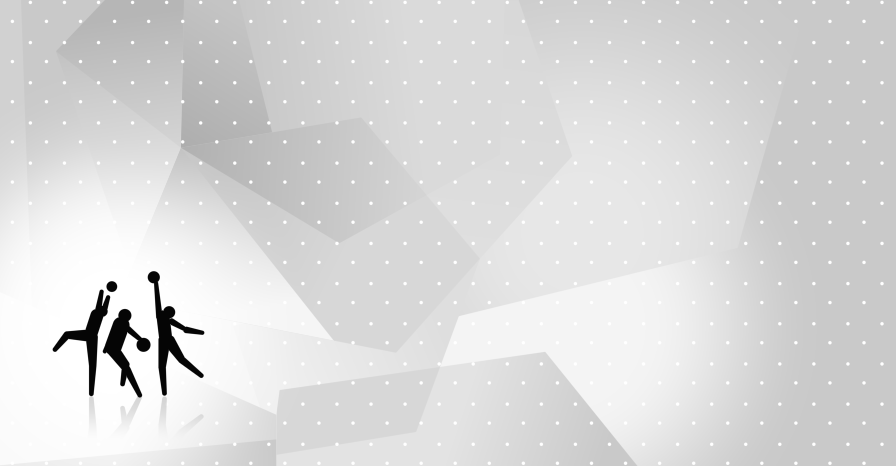
This background is drawn by a WebGL 1 fragment shader. Its source:

```glsl
precision highp float;
// Pale overlapping facets with a dot lattice, soft glows and three ball players in silhouette.
uniform vec2 u_resolution;

// Tones
const float GRAY = 0.79;
const float GLOW = 0.955;
const float INK = 0.02;
const float REFLECTION = 0.16;

// Dot lattice, in canvas heights
const vec2 DOT_STEP = vec2(0.0731, 0.0862);
const vec2 DOT_START = vec2(0.650, 0.650);
const vec2 DOT_SHIFT = vec2(0.0345, 0.0455);
const float DOT_RADIUS = 0.0036;

// Corners shared by several facets
const vec2 TOP = vec2(0.395, 1.0);
const vec2 JOINT = vec2(0.388, 0.683);
const vec2 LEFT = vec2(0.12, 0.89);
const vec2 FOOT = vec2(0.28, 0.42);
const vec2 LOWER = vec2(0.725, 0.258);
const vec2 ELBOW = vec2(1.03, 0.445);
const vec2 HEEL = vec2(0.893, 0.073);
const vec2 NOTCH = vec2(0.593, 0.11);

// Smooth coverage of the half plane to the right of a -> b
float edge(vec2 p, vec2 a, vec2 b) {
  vec2 e = b - a, r = p - a;
  float aa = 0.7 / u_resolution.y;
  return smoothstep(-aa, aa, (e.y * r.x - e.x * r.y) / length(e));
}

// Convex region bounded by a clockwise chain of four edges
float facet(vec2 p, vec2 a, vec2 b, vec2 c, vec2 d, vec2 e) {
  return edge(p, a, b) * edge(p, b, c) * edge(p, c, d) * edge(p, d, e);
}

float ramp(vec2 p, vec2 a, vec2 b, float from, float to) {
  vec2 e = b - a;
  return mix(from, to, clamp(dot(p - a, e) / dot(e, e), 0.0, 1.0));
}

float dots(vec2 p) {
  vec2 cell = mod(p + 0.5 * DOT_STEP, DOT_STEP) - 0.5 * DOT_STEP;
  float aa = 0.7 / u_resolution.y;
  return 1.0 - smoothstep(-aa, aa, length(cell) - DOT_RADIUS);
}

// Distance to a tapered limb, radii r.x to r.y
float limb(vec2 q, vec2 a, vec2 b, vec2 r) {
  vec2 e = b - a;
  float h = clamp(dot(q - a, e) / dot(e, e), 0.0, 1.0);
  return length(q - a - e * h) - mix(r.x, r.y, h);
}

float ball(vec2 q, vec2 c, float r) { return length(q - c) - r; }

// Silhouettes, in percent of canvas height
float players(vec2 q) {
  vec2 thigh = vec2(1.3, 0.8), shin = vec2(0.8, 0.5), arm = vec2(0.7, 0.45);
  // Reaching player
  float d = min(ball(q, vec2(24.0, 38.5), 1.15), ball(q, vec2(21.9, 33.2), 1.2));
  d = min(d, limb(q, vec2(21.0, 33.0), vec2(21.8, 37.4), arm));
  d = min(d, limb(q, vec2(22.2, 33.0), vec2(23.2, 36.2), arm));
  d = min(d, limb(q, vec2(20.8, 32.3), vec2(19.4, 28.0), vec2(1.4)));
  d = min(d, limb(q, vec2(19.0, 28.0), vec2(14.4, 28.1), thigh));
  d = min(d, limb(q, vec2(14.4, 28.1), vec2(11.8, 25.0), shin));
  d = min(d, limb(q, vec2(19.7, 27.6), vec2(19.9, 21.5), thigh));
  d = min(d, limb(q, vec2(19.9, 21.5), vec2(19.6, 15.5), shin));
  // Crouching player
  d = min(d, min(ball(q, vec2(30.8, 26.0), 1.5), ball(q, vec2(26.8, 32.3), 1.4)));
  d = min(d, limb(q, vec2(26.0, 30.2), vec2(24.3, 25.5), vec2(1.8)));
  d = min(d, limb(q, vec2(27.0, 29.8), vec2(30.4, 26.9), arm));
  d = min(d, limb(q, vec2(24.6, 29.0), vec2(22.5, 24.6), arm));
  d = min(d, limb(q, vec2(24.3, 25.0), vec2(27.0, 21.8), thigh));
  d = min(d, limb(q, vec2(27.0, 21.8), vec2(26.3, 17.6), shin));
  d = min(d, limb(q, vec2(24.3, 24.8), vec2(27.3, 20.6), thigh));
  d = min(d, limb(q, vec2(27.3, 20.6), vec2(30.0, 15.2), shin));
  // Leaping player
  d = min(d, min(ball(q, vec2(33.0, 40.5), 1.3), ball(q, vec2(36.3, 33.0), 1.3)));
  d = min(d, limb(q, vec2(34.2, 32.0), vec2(33.5, 39.2), arm));
  d = min(d, limb(q, vec2(35.0, 32.0), vec2(35.6, 27.0), vec2(1.4)));
  d = min(d, limb(q, vec2(36.8, 31.0), vec2(40.0, 29.2), arm));
  d = min(d, limb(q, vec2(40.0, 29.2), vec2(43.4, 28.6), arm));
  d = min(d, limb(q, vec2(36.3, 26.8), vec2(39.0, 22.8), thigh));
  d = min(d, limb(q, vec2(39.0, 22.8), vec2(43.2, 19.4), shin));
  d = min(d, limb(q, vec2(35.3, 27.0), vec2(34.8, 21.2), thigh));
  d = min(d, limb(q, vec2(34.8, 21.2), vec2(35.3, 15.6), shin));
  float aa = 70.0 / u_resolution.y;
  return 1.0 - smoothstep(-aa, aa, d);
}

float facets(vec2 p) {
  // Wide glow along the lower middle
  float reach = distance(p, vec2(clamp(p.x, 0.3, 1.2), 0.3));
  float tone = mix(GLOW, GRAY, smoothstep(0.18, 0.56, reach));
  tone += 0.03 * edge(p, vec2(0.062, 0.52), vec2(0.045, 1.0)) * 0.0 + 0.03 * edge(p, vec2(0.045, 1.0), vec2(0.062, 0.52));
  // Large right-hand facets
  float sheen = mix(0.905, GRAY, smoothstep(0.1, 0.65, distance(p, vec2(1.25, 0.5))));
  tone = mix(tone, sheen, facet(p, vec2(1.733, 1.0), vec2(1.583, 0.468), LOWER, JOINT, TOP));
  tone = mix(tone, ramp(p, vec2(1.1, 1.0), ELBOW, 0.845, 0.875), facet(p, vec2(1.113, 1.0), vec2(1.228, 0.665), ELBOW, JOINT, TOP));
  tone = mix(tone, ramp(p, vec2(0.95, 0.3), vec2(0.6, 0.15), 0.87, 0.94), facet(p, ELBOW, HEEL, vec2(0.593, 0.02), vec2(0.5, 0.3), ELBOW));
  // Upper middle and its dark fold
  float upper = facet(p, vec2(1.083, 1.0), vec2(1.073, 0.668), vec2(0.728, 0.478), JOINT, TOP);
  tone = mix(tone, ramp(p, JOINT, vec2(0.9, 0.75), 0.75, 0.855), upper);
  tone = mix(tone, ramp(p, JOINT, vec2(0.55, 0.95), 0.68, 0.77), facet(p, vec2(0.513, 1.0), vec2(0.588, 0.7), JOINT, TOP, vec2(0.513, 1.1)));
  // Central facet, its overlap and its pale flank
  float center = facet(p, JOINT, vec2(0.775, 0.748), ELBOW, vec2(0.85, 0.243), vec2(0.3, 0.35)) * edge(p, FOOT, JOINT);
  tone = mix(tone, ramp(p, vec2(0.45, 0.6), vec2(0.75, 0.45), 0.78, 0.845), center);
  tone = mix(tone, ramp(p, JOINT, vec2(0.9, 0.65), 0.69, 0.83), center * upper);
  tone = mix(tone, ramp(p, JOINT, vec2(0.45, 0.32), 0.76, 0.96), center * edge(p, JOINT, LOWER));
  // Upper left
  float shade = ramp(p, vec2(0.2, 0.95), FOOT, 0.74, 0.96) - 0.025 * edge(p, JOINT, LEFT);
  tone = mix(tone, shade, facet(p, TOP, JOINT, FOOT, LEFT, vec2(0.225, 1.0)));
  // Floor
  float floorTone = ramp(p, vec2(1.0, 0.15), vec2(1.3, 0.05), 0.89, 0.79) - 0.045 * edge(p, ELBOW, HEEL) * edge(p, HEEL, vec2(0.6, 0.025));
  tone = mix(tone, floorTone, facet(p, vec2(0.593, 0.0), NOTCH, vec2(0.6, 0.163), vec2(1.17, 0.245), vec2(1.368, 0.0)));
  float corner = edge(p, vec2(0.3, 0.24), NOTCH) * edge(p, NOTCH, vec2(0.593, 0.0));
  tone = mix(tone, ramp(p, vec2(0.25, 0.1), NOTCH, 0.98, 0.85), corner);
  tone -= 0.06 * corner * edge(p, vec2(0.25, 0.025), vec2(0.57, 0.055));
  // White glow behind the players
  return mix(tone, 1.0, 1.0 - smoothstep(0.08, 0.42, distance(p, vec2(0.25, 0.3))));
}

void main() {
  vec2 p = gl_FragCoord.xy / u_resolution.y;
  float tone = facets(p);
  tone = mix(tone, 1.0, max(dots(p - DOT_START), dots(p - DOT_START - DOT_SHIFT)));
  vec2 q = p * 100.0;
  float mirrored = players(vec2(q.x, 30.0 - q.y)) * smoothstep(5.0, 15.0, q.y) * step(q.y, 15.0);
  tone = mix(tone, INK, REFLECTION * mirrored);
  tone = mix(tone, INK, players(q));
  gl_FragColor = vec4(vec3(tone), 1.0);
}
```
